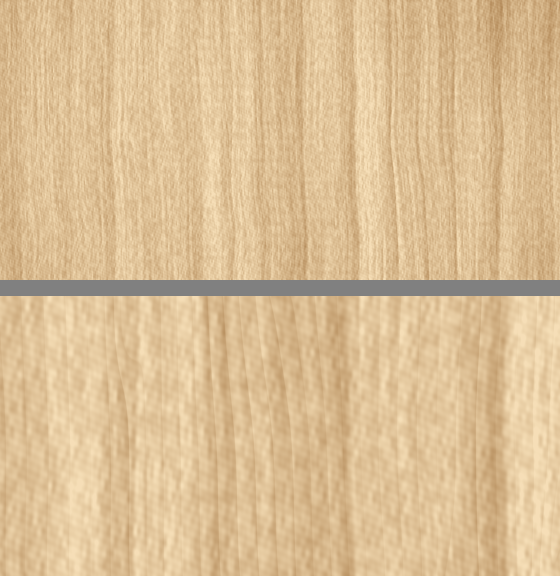
Top: the whole. Bottom: its middle third, enlarged.
Give the GLSL for this texture, as a Shadertoy shader.

```glsl
// Pale wood veneer with upright grain. Warped sawtooth rings make the seams
// and growth lines, bumps in the ring field fold them into narrow eyes, and
// stretched value noise adds fibres and pores under a soft edge shade.

#define DARK_WOOD   vec3(0.71, 0.55, 0.36)
#define LIGHT_WOOD  vec3(0.93, 0.83, 0.67)
#define BASE_TONE   0.95
#define BOARD_TONE  0.38
#define SEAM_RATE   7.0
#define SEAM_DEPTH  0.45
#define RING_RATE   44.0
#define RING_DEPTH  0.36
#define FIBRE_DEPTH 0.46
#define PORE_DEPTH  0.40
#define WEAVE_DEPTH 0.07
#define EYE_COUNT   14

float hash(vec2 p) {
    return fract(sin(dot(p, vec2(127.1, 311.7))) * 43758.55);
}

float noise(vec2 p) {
    vec2 cell = floor(p);
    vec2 f = fract(p);
    f = f * f * (3.0 - 2.0 * f);
    float low = mix(hash(cell), hash(cell + vec2(1.0, 0.0)), f.x);
    float high = mix(hash(cell + vec2(0.0, 1.0)), hash(cell + 1.0), f.x);
    return mix(low, high, f.y);
}

// Tone that deepens across each ring and ends in a smoothed sharp edge
float ringTone(float r, float sharpness) {
    float f = fract(r);
    float edge = clamp(1.5 * fwidth(r), 0.06, 0.5);
    float strength = mix(0.25, 1.0, hash(vec2(floor(r), 7.0)));
    return strength * pow(f, sharpness) * (1.0 - smoothstep(1.0 - edge, 1.0, f));
}

// Narrow upright bumps that bend growth lines into nested pointed loops
float eyeField(vec2 p, float aspect) {
    float field = 0.0;
    for (int i = 0; i < EYE_COUNT; i++) {
        float k = float(i);
        vec2 centre = vec2((k + hash(vec2(k, 1.0))) / float(EYE_COUNT) * aspect,
                           hash(vec2(k, 2.0)));
        vec2 d = p - centre;
        d.x += 0.012 * sin(9.0 * d.y + k);
        float reach = d.y > 0.0 ? 0.14 : 0.06;
        vec2 q = d / vec2(0.016, reach);
        field += mix(1.2, 2.4, hash(vec2(k, 3.0))) * exp(-dot(q, q));
    }
    return field;
}

// Shade toward the edges, deepest at the upper right
float edgeShade(vec2 uv) {
    vec2 d = (uv - vec2(0.40, 0.48)) * vec2(1.0, 0.7);
    float corner = smoothstep(0.55, 1.0, uv.x) * smoothstep(0.45, 1.0, uv.y);
    return 0.6 * dot(d, d) + 0.2 * corner;
}

void mainImage(out vec4 fragColor, in vec2 fragCoord) {
    vec2 uv = fragCoord / iResolution.xy;
    vec2 p = fragCoord / iResolution.y;
    float aspect = iResolution.x / iResolution.y;

    // Slow sideways drift shared by all the grain
    float drift = 0.045 * (noise(p * vec2(4.0, 1.6)) - 0.5)
                + 0.016 * (noise(p * vec2(7.0, 6.0) + 31.0) - 0.5);
    float x = p.x + drift;

    // Broad boards, seams and growth lines
    float board = noise(vec2(x * 9.0, p.y * 0.5)) - 0.5;
    float seam = ringTone(x * SEAM_RATE + 0.7 * noise(vec2(x * 3.0, 5.0)), 3.5);
    float ringPos = x * RING_RATE + 3.0 * noise(vec2(x * 6.0, p.y * 0.8))
                  + eyeField(p, aspect);
    float ring = ringTone(ringPos, 1.8) * mix(0.4, 1.3, noise(p * vec2(12.0, 2.0)));

    // Long fibres, short pores and a faint diagonal weave
    float fibre = 0.6 * noise(vec2(x * 110.0, p.y * 3.0))
                + 0.4 * noise(vec2(x * 210.0, p.y * 9.0) + 17.0) - 0.5;
    float pore = noise(vec2(x * 200.0, p.y * 75.0) + 53.0) - 0.5;
    float weave = sin(400.0 * (p.x + 0.5 * p.y)) * sin(400.0 * (p.y - 0.3 * p.x));

    float tone = BASE_TONE + BOARD_TONE * board - SEAM_DEPTH * seam
               - RING_DEPTH * ring + FIBRE_DEPTH * fibre
               + PORE_DEPTH * pore + WEAVE_DEPTH * weave - edgeShade(uv);
    tone = clamp(tone, -0.4, 1.15);

    fragColor = vec4(mix(DARK_WOOD, LIGHT_WOOD, tone), 1.0);
}
```
